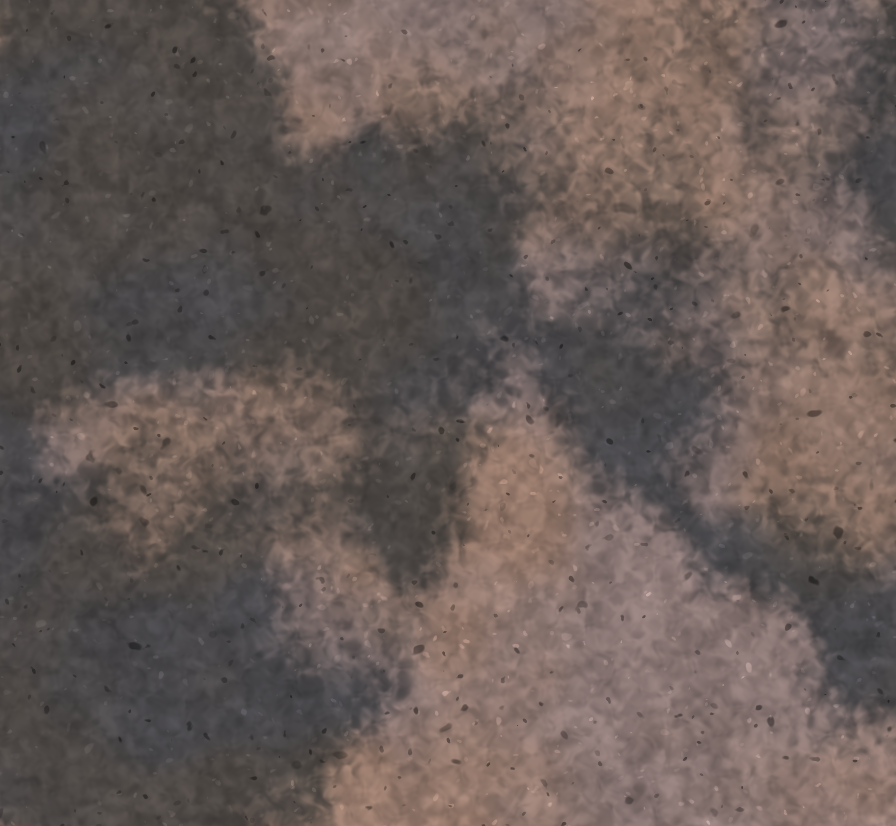
Write a Shadertoy shader that draws this texture.

```glsl
// Weathered pavement under dappled shade: a warm sunlit wedge and soft light
// patches on grey shadow. Layered value noise shapes the light and the grain;
// hashed grid cells scatter small dark pits and pale chips.

const vec3 SHADOW = vec3(0.295, 0.281, 0.279);
const vec3 SUNLIT = vec3(0.560, 0.468, 0.434);
const vec3 COOL_TINT = vec3(0.955, 0.985, 1.040);
const vec3 WARM_TINT = vec3(1.040, 1.005, 0.955);

float hash(vec2 p) {
    vec3 q = fract(p.xyx * 0.1031);
    q += dot(q, q.yzx + 33.33);
    return fract((q.x + q.y) * q.z);
}

vec2 hash2(vec2 p) {
    return vec2(hash(p), hash(p + 57.3));
}

mat2 rotation(float angle) {
    float c = cos(angle), s = sin(angle);
    return mat2(c, s, -s, c);
}

float valueNoise(vec2 p) {
    vec2 cell = floor(p), f = fract(p);
    vec2 u = f * f * f * (f * (f * 6.0 - 15.0) + 10.0);
    float low = mix(hash(cell), hash(cell + vec2(1, 0)), u.x);
    float high = mix(hash(cell + vec2(0, 1)), hash(cell + vec2(1, 1)), u.x);
    return mix(low, high, u.y);
}

// Octave sum, normalised to 0..1
float fbm(vec2 p, int octaves) {
    float sum = 0.0, total = 0.0, weight = 1.0;
    mat2 turn = rotation(0.65);
    for (int i = 0; i < octaves; i++) {
        sum += weight * valueNoise(p);
        total += weight;
        weight *= 0.5;
        p = turn * p * 2.03 + 17.7;
    }
    return sum / total;
}

// Wedge opening downward from its apex; positive inside
float wedge(vec2 p, vec2 apex, float leftSlope, float rightSlope) {
    float drop = apex.y - p.y, x = p.x - apex.x;
    float left = (x + leftSlope * drop) * inversesqrt(1.0 + leftSlope * leftSlope);
    float right = (rightSlope * drop - x) * inversesqrt(1.0 + rightSlope * rightSlope);
    return min(left, right);
}

// Amount of sun, with edges made ragged by the grain
float sunlight(vec2 p, float grain) {
    vec2 warp = vec2(fbm(p * 7.0 + 3.1, 3), fbm(p * 7.0 + 41.6, 3)) - 0.5;
    float rough = (grain - 0.5) * 0.12;
    float patches = fbm(p * 3.6 + warp * 0.4 + 8.4, 3) + rough;
    float column = length((p + warp * 0.25 - vec2(0.42, 0.86)) / vec2(0.16, 0.27));
    patches += 0.22 * (1.0 - smoothstep(0.3, 1.1, column));
    float spots = 0.88 * smoothstep(0.51, 0.80, patches);
    float field = wedge(p + warp * 0.22, vec2(0.60, 0.56), 0.45, 1.2);
    return max(spots, smoothstep(-0.03, 0.07, field + rough * 0.4));
}

// One irregular elongated speck in some of the grid cells
float specks(vec2 p, float frequency, float density, float seed) {
    vec2 q = rotation(seed) * p * frequency + seed * 13.0;
    vec2 cell = floor(q);
    vec2 centre = 0.32 + 0.36 * hash2(cell + seed);
    vec2 d = rotation(6.2832 * hash(cell + 21.7)) * (fract(q) - centre);
    float size = mix(0.07, 0.18, hash(cell + 73.1));
    float shape = length(d * vec2(1.0, 1.7)) / size;
    shape += 1.1 * (valueNoise(q * 6.5) - 0.5);
    float present = step(hash(cell + 91.9), density);
    float strength = mix(0.3, 1.0, hash(cell + 35.2));
    return present * strength * (1.0 - smoothstep(0.45, 1.15, shape));
}

void mainImage(out vec4 fragColor, in vec2 fragCoord) {
    vec2 p = fragCoord / iResolution.y;

    // Fine smeared grain and broader mottling
    vec2 smear = vec2(valueNoise(p * 60.0), valueNoise(p * 60.0 + 29.0)) * 0.008;
    float grain = fbm(p * 85.0 + smear * 85.0, 2);
    float mottle = fbm(p * 22.0 + 5.0, 2);

    // Sun and shade, with slow shifts of hue and brightness
    float sun = sunlight(p, grain);
    vec3 color = mix(SHADOW, SUNLIT, sun);
    float hue = fbm(p * 5.0 + 63.0, 3);
    color *= mix(COOL_TINT, WARM_TINT, smoothstep(0.25, 0.75, hue));
    color *= 1.0 + 0.32 * (grain - 0.5) + 0.20 * (mottle - 0.5);

    // Pits and chips on three turned grids
    float pits = 0.0, chips = 0.0;
    for (int i = 0; i < 3; i++) {
        float layer = float(i);
        float frequency = 21.0 + 9.0 * layer;
        pits = max(pits, specks(p, frequency, 0.15, 1.3 + layer));
        chips = max(chips, specks(p, frequency + 4.0, 0.22, 5.7 + layer));
    }
    color *= 1.0 + 0.26 * chips;
    color *= 1.0 - 0.42 * pits;

    fragColor = vec4(color, 1.0);
}
```
